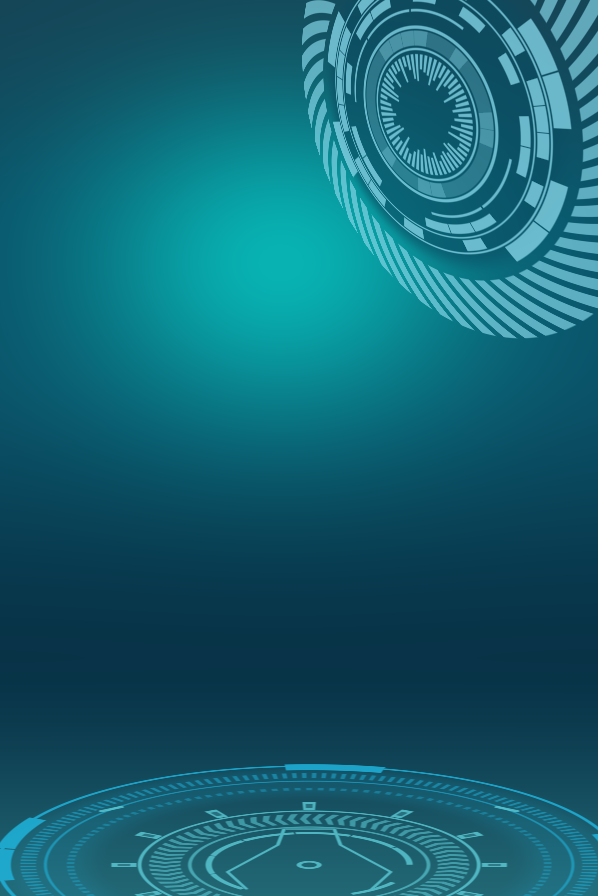
Reproduce this background procedurally as a Shadertoy shader.

```glsl
const float TAU = 6.2831853;
const vec3 NAVY = vec3(0.03, 0.20, 0.28);
const vec3 DEEP_TEAL = vec3(0.04, 0.31, 0.40);
const vec3 SLATE = vec3(0.08, 0.27, 0.34);
const vec3 FLOOR_HAZE = vec3(0.14, 0.42, 0.47);
const vec3 GLOW = vec3(0.03, 0.70, 0.70);
const vec3 PALE = vec3(0.52, 0.84, 0.91);
const vec3 CYAN = vec3(0.12, 0.70, 0.86);
const vec3 MINT = vec3(0.36, 0.80, 0.84);

float hash(vec2 p) {
    return fract(sin(dot(p, vec2(12.9898, 78.233))) * 43758.5453);
}

float band(float x, float lo, float hi, float soft) {
    return smoothstep(lo - soft, lo + soft, x) - smoothstep(hi - soft, hi + soft, x);
}

float ring(float r, float radius, float width, float soft) {
    return band(r, radius - width, radius + width, soft);
}

float turnOf(vec2 q) {
    return atan(q.y, q.x) / TAU;
}

// Evenly repeated marks around a circle
float ticks(float turn, float count, float fill, float soft) {
    return band(abs(fract(turn * count) - 0.5), -1.0, 0.5 * fill, soft * count);
}

// Arc pieces switched on at random
float arcs(float turn, float count, float density, float seed, float soft) {
    float id = mod(floor(turn * count), count);
    return step(hash(vec2(id, seed)), density) * ticks(turn, count, 0.97, soft);
}

float stroke(vec2 p, vec2 a, vec2 b, float width, float soft) {
    vec2 ab = b - a;
    float d = length(p - a - ab * clamp(dot(p - a, ab) / dot(ab, ab), 0.0, 1.0));
    return 1.0 - smoothstep(width - soft, width + soft, d);
}

vec3 backdrop(vec2 p) {
    vec3 col = mix(FLOOR_HAZE, NAVY, smoothstep(-0.08, 0.40, p.y));
    col = mix(col, DEEP_TEAL, smoothstep(0.40, 0.90, p.y));
    col = mix(col, SLATE, smoothstep(1.10, 1.50, p.y));
    vec2 d = (p - vec2(0.47, 1.06)) / vec2(0.33, 0.27);
    return mix(col, GLOW, exp(-dot(d, d)));
}

// Tilted disc plane whose centre drifts with the radius
vec2 dialPlane(vec2 p, vec2 core, vec2 drift, vec2 axes, float tilt) {
    float c = cos(tilt), s = sin(tilt), r = 1.0;
    vec2 q = vec2(0.0);
    for (int i = 0; i < 14; i++) {
        q = p - core - drift * r * r;
        q = vec2(c * q.x + s * q.y, c * q.y - s * q.x) / axes;
        r = min(length(q), 1.6);
    }
    return q;
}

vec3 drawDial(vec3 col, vec2 q, float soft) {
    float r = length(q), turn = turnOf(q);
    float angSoft = soft / (TAU * max(r, 0.1));
    col = mix(col, DEEP_TEAL * 0.95, 0.6 * (1.0 - smoothstep(0.85, 1.02, r)));

    // Swept outer blades
    float blades = band(r, 1.04, 1.42, soft) * ticks(turn - 0.09 * (r - 1.0), 52.0, 0.62, angSoft);
    col = mix(col, PALE, 0.68 * blades);

    // Broken arcs and fine rings
    float ink = band(r, 0.88, 0.98, soft) * arcs(turn, 17.0, 0.55, 3.0, angSoft);
    ink = max(ink, band(r, 0.78, 0.85, soft) * arcs(turn, 31.0, 0.42, 8.0, angSoft));
    ink = max(ink, band(r, 0.68, 0.74, soft) * arcs(turn, 23.0, 0.55, 5.0, angSoft));
    ink = max(ink, ring(r, 0.865, 0.006, soft));
    ink = max(ink, ring(r, 0.765, 0.005, soft));
    ink = max(ink, ring(r, 0.63, 0.008, soft) * arcs(turn, 9.0, 0.8, 2.0, angSoft));
    ink = max(ink, ring(r, 0.53, 0.010, soft));
    ink = max(ink, ring(r, 0.40, 0.007, soft));
    float collar = band(r, 0.42, 0.51, soft) * (0.35 + 0.3 * arcs(turn, 28.0, 0.5, 7.0, angSoft));
    ink = max(ink, collar);

    // Inward teeth of uneven length
    float id = mod(floor(turn * 60.0), 60.0);
    float tip = mix(0.20, 0.31, hash(vec2(id, 4.0)));
    ink = max(ink, band(r, tip, 0.37, soft) * ticks(turn, 60.0, 0.6, angSoft));
    return mix(col, PALE, 0.78 * ink);
}

// Right half of the floor emblem, folded about its vertical axis
float emblem(vec2 q, float soft) {
    vec2 m = vec2(abs(q.x), q.y);
    float ink = stroke(m, vec2(0.0, 0.36), vec2(0.08, 0.36), 0.006, soft);
    ink = max(ink, stroke(m, vec2(0.08, 0.36), vec2(0.10, 0.20), 0.006, soft));
    ink = max(ink, stroke(m, vec2(0.10, 0.20), vec2(0.26, -0.07), 0.006, soft));
    ink = max(ink, stroke(m, vec2(0.26, -0.07), vec2(0.20, -0.24), 0.006, soft));
    ink = max(ink, ring(length(q), 0.032, 0.008, soft));
    return max(ink, stroke(m, vec2(0.60, 0.58), vec2(0.66, 0.54), 0.010, soft));
}

vec3 drawPlatform(vec3 col, vec2 q, float soft) {
    float r = length(q), turn = turnOf(q);
    float angSoft = soft / (TAU * max(r, 0.1));
    col = mix(col, CYAN, 0.13 * band(r, 0.70, 0.97, 0.06));

    // Outer rim, scale marks and dotted tracks
    float rim = ring(r, 0.99, 0.007, soft);
    rim = max(rim, band(r, 0.95, 1.01, soft) * arcs(turn, 19.0, 0.42, 6.0, angSoft));
    rim = max(rim, 0.6 * band(r, 0.87, 0.92, soft) * ticks(turn, 180.0, 0.45, angSoft));
    rim = max(rim, 0.7 * ring(r, 0.84, 0.005, soft));
    rim = max(rim, 0.45 * ring(r, 0.76, 0.012, soft) * ticks(turn, 130.0, 0.5, angSoft));
    col = mix(col, CYAN, 0.85 * rim);

    // Chevron belt with node boxes
    float chevron = ticks(turn + 0.12 * abs(r - 0.46), 72.0, 0.5, angSoft);
    float ink = 0.7 * band(r, 0.41, 0.51, soft) * chevron;
    ink = max(ink, ring(r, 0.54, 0.006, soft));
    ink = max(ink, 0.8 * ring(r, 0.38, 0.006, soft));
    ink = max(ink, ring(r, 0.32, 0.010, soft) * arcs(turn, 11.0, 0.6, 9.0, angSoft));
    float nodes = band(r, 0.55, 0.63, soft) * ticks(turn + 1.0 / 24.0, 12.0, 0.13, angSoft);
    nodes -= 0.7 * band(r, 0.57, 0.61, soft) * ticks(turn + 1.0 / 24.0, 12.0, 0.07, angSoft);
    ink = max(max(ink, nodes), emblem(q, soft));
    return mix(col, MINT, 0.8 * ink);
}

void mainImage(out vec4 fragColor, in vec2 fragCoord) {
    vec2 p = fragCoord / iResolution.xy * vec2(1.0, 1.5);
    float pixel = 0.75 / iResolution.x;
    vec3 col = backdrop(p);
    vec2 dial = dialPlane(p, vec2(0.707, 1.307), vec2(0.047, 0.008), vec2(0.197, 0.283), 0.35);
    col = drawDial(col, dial, pixel / 0.24);
    vec2 platform = (p - vec2(0.517, 0.052)) / vec2(0.525, 0.167);
    col = drawPlatform(col, platform, pixel / 0.30);
    fragColor = vec4(col, 1.0);
}
```
